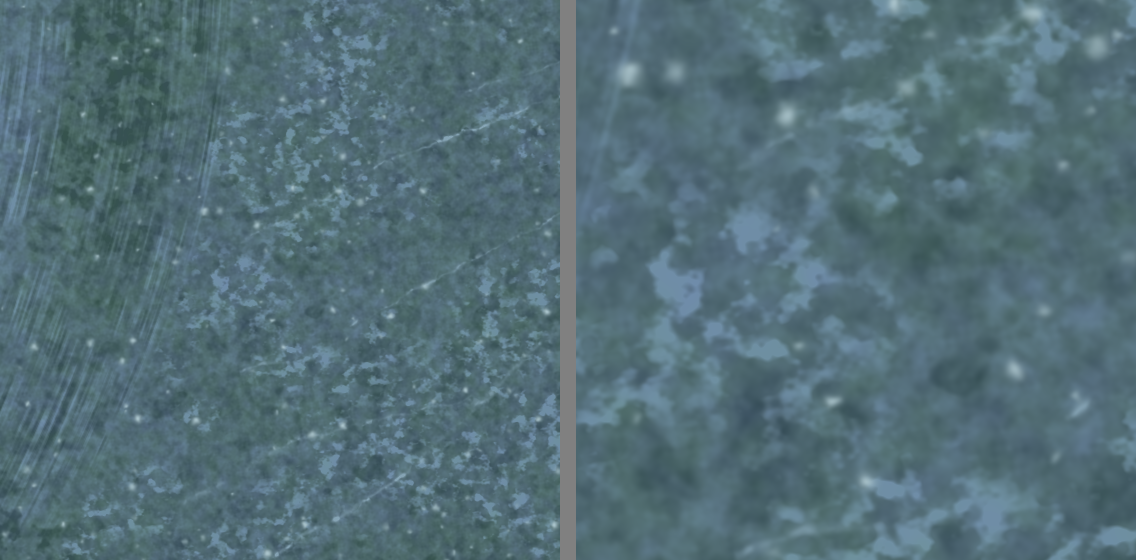
Left: the whole. Right: its middle third, enlarged.
Give the GLSL for this texture, as a Shadertoy shader.

```glsl
const vec3 DEEP = vec3(0.215, 0.312, 0.338);
const vec3 SLATE = vec3(0.312, 0.414, 0.448);
const vec3 HAZE = vec3(0.405, 0.525, 0.595);
const vec3 PALE = vec3(0.56, 0.68, 0.75);
const vec3 SPECK = vec3(0.67, 0.77, 0.80);
const vec3 GREEN_SHIFT = vec3(-0.002, 0.009, -0.025);

float hash(vec2 p) {
    vec3 q = fract(p.xyx * vec3(0.1031, 0.1030, 0.0973));
    q += dot(q, q.yzx + 33.33);
    return fract((q.x + q.y) * q.z);
}

float noise(vec2 p) {
    vec2 i = floor(p), f = fract(p);
    f = f * f * (3.0 - 2.0 * f);
    float low = mix(hash(i), hash(i + vec2(1, 0)), f.x);
    float high = mix(hash(i + vec2(0, 1)), hash(i + vec2(1, 1)), f.x);
    return mix(low, high, f.y);
}

float fbm(vec2 p, int octaves) {
    float sum = 0.0, amp = 0.5, total = 0.0;
    for (int i = 0; i < octaves; i++) {
        sum += amp * noise(p);
        total += amp;
        amp *= 0.55;
        p = mat2(1.6, 1.2, -1.2, 1.6) * p + 17.3;
    }
    return sum / total;
}

// Wavering line from a to b with a crumbly halo and worn gaps
float scratch(vec2 p, vec2 a, vec2 b, float width) {
    vec2 wobble = vec2(fbm(p * 26.0, 4), fbm(p * 26.0 + 40.0, 4)) - 0.5;
    vec2 q = p + 0.018 * wobble - a, d = b - a;
    float along = clamp(dot(q, d) / dot(d, d), 0.0, 1.0);
    float dist = length(q - d * along);
    float core = exp(-dist * dist / (width * width));
    float crumbs = smoothstep(0.42, 0.75, fbm(p * 85.0, 2));
    float halo = exp(-dist / (width * 4.0)) * crumbs;
    float wear = 0.2 + 0.8 * smoothstep(0.3, 0.65, fbm(p * 38.0 + 7.0, 2));
    return (core * (0.55 + 0.6 * crumbs) + 0.6 * halo) * wear;
}

// Scattered soft dots, one candidate per cell
float specks(vec2 p, float cells, float share, float radius, float seed) {
    vec2 g = p * cells, id = floor(g);
    float sum = 0.0;
    for (int y = -1; y <= 1; y++)
    for (int x = -1; x <= 1; x++) {
        vec2 c = id + vec2(x, y);
        vec2 pos = c + vec2(hash(c + seed), hash(c + seed + 31.7));
        float size = radius * mix(0.65, 1.2, hash(c + seed + 57.1));
        float dist = length(g - pos) / cells;
        float glow = exp(-pow(dist / size, 2.0)) * mix(0.4, 1.0, hash(c + seed + 83.9));
        sum += step(hash(c + seed + 11.3), share) * glow;
    }
    return min(sum, 1.0);
}

// Thin straight strands in the bent coordinate u
float strands(float u, float y, float density, float stretch) {
    float n = noise(vec2(u * density, y * stretch));
    return smoothstep(0.5, 0.9, n) - 0.7 * smoothstep(0.5, 0.1, n);
}

void mainImage(out vec4 fragColor, in vec2 fragCoord) {
    vec2 p = fragCoord / iResolution.y;
    float drop = 1.0 - p.y;

    // Bent sheet on the left
    float u = p.x + 0.05 * drop + 0.26 * drop * drop;
    u += 0.006 * (noise(vec2(u * 12.0, p.y * 5.0)) - 0.5);
    float sheet = 1.0 - smoothstep(0.39, 0.425, u);
    float paleStrip = 1.0 - smoothstep(0.07, 0.15, u);
    float mossStrip = smoothstep(0.11, 0.15, u) * (1.0 - smoothstep(0.27, 0.42, u));
    mossStrip *= smoothstep(0.35, 0.72, p.y);

    // Clouded, mottled ground with fine grain
    float cloud = fbm(p * 5.0, 3) - 0.5;
    float mottle = fbm(p * 46.0 + 9.0, 2) - 0.5;
    float grain = fbm(p * 115.0 + 3.0, 2) - 0.5;
    float tone = 0.2 * cloud + 0.36 * mottle + 0.46 * grain;

    // Strands, moss and worn lower corner
    float lines = strands(u, p.y, 150.0, 4.0) + 0.8 * strands(u + 3.0, p.y, 230.0, 7.0);
    float fade = smoothstep(0.25, 0.7, fbm(p * 14.0, 2)) * smoothstep(-0.05, 0.3, p.y);
    tone += sheet * fade * lines * mix(0.36, 0.16, mossStrip);
    tone += sheet * (0.2 * paleStrip * smoothstep(0.25, 0.6, p.y) + 0.04);
    float moss = smoothstep(0.42, 0.7, fbm(p * 44.0 + 21.0, 3));
    tone -= mossStrip * (0.04 + 0.42 * moss);
    float corner = 1.0 - smoothstep(0.05, 0.3, length(p * vec2(1.3, 1.0)));
    tone -= corner * 0.5 * smoothstep(0.4, 0.65, fbm(p * 40.0 + 5.0, 3));
    float rim = exp(-pow((u - 0.414) / 0.003, 2.0)) * smoothstep(0.35, 0.6, p.y);
    tone += 0.35 * rim * noise(vec2(3.0, p.y * 14.0));

    // Pale crumbs gathered in patches
    float patches = smoothstep(0.44, 0.68, fbm(p * 8.0 + 50.0, 3) + 0.1 * (p.x - p.y));
    float crumbs = smoothstep(0.48, 0.8, fbm(p * vec2(60.0, 72.0) + 30.0, 3));
    tone += (1.0 - sheet) * (0.12 + patches) * 0.75 * crumbs;
    tone -= 0.25 * smoothstep(0.6, 0.8, fbm(p * 34.0 + 80.0, 2));

    vec3 color = mix(SLATE, DEEP, clamp(-tone * 2.0, 0.0, 1.0));
    color = mix(color, HAZE, clamp(tone * 2.0, 0.0, 1.3));
    float green = 1.8 * (fbm(p * 7.0 + 70.0, 3) - 0.5) + 2.0 * (fbm(p * 50.0 + 90.0, 2) - 0.5);
    green += sheet * (0.7 * mossStrip - 0.45 * paleStrip) + 0.1;
    color += GREEN_SHIFT * clamp(green, -1.3, 1.5);

    // Long rising scratches
    float marks = 0.4 * scratch(p, vec2(0.43, 0.566), vec2(0.70, 0.716), 0.0032);
    marks += 0.85 * scratch(p, vec2(0.70, 0.716), vec2(0.83, 0.766), 0.0028);
    marks += 0.7 * scratch(p, vec2(0.83, 0.766), vec2(1.02, 0.833), 0.0025);
    marks += 0.5 * scratch(p, vec2(0.63, 0.42), vec2(1.02, 0.63), 0.0028);
    marks += 0.8 * scratch(p, vec2(0.49, 0.008), vec2(0.74, 0.167), 0.0035);
    marks += 0.55 * scratch(p, vec2(0.74, 0.167), vec2(1.02, 0.44), 0.0048);
    marks += 0.45 * scratch(p, vec2(0.52, 0.212), vec2(0.84, 0.29), 0.0025);
    marks += 0.45 * scratch(p, vec2(0.43, 0.338), vec2(0.53, 0.362), 0.003);
    marks += 0.35 * scratch(p, vec2(0.83, 0.837), vec2(1.02, 0.89), 0.0025);
    marks += 0.3 * scratch(p, vec2(0.31, 0.09), vec2(0.52, 0.21), 0.005);
    color = mix(color, PALE, clamp(0.85 * marks, 0.0, 0.85));

    // Bright specks, large and small
    vec2 ragged = p + 0.004 * (vec2(noise(p * 120.0), noise(p * 120.0 + 60.0)) - 0.5);
    float dots = specks(ragged, 13.0, 0.38, 0.0056, 4.0);
    dots = max(dots, 0.6 * specks(ragged, 24.0, 0.18, 0.004, 61.0));
    color = mix(color, SPECK, dots);

    fragColor = vec4(color, 1.0);
}
```
